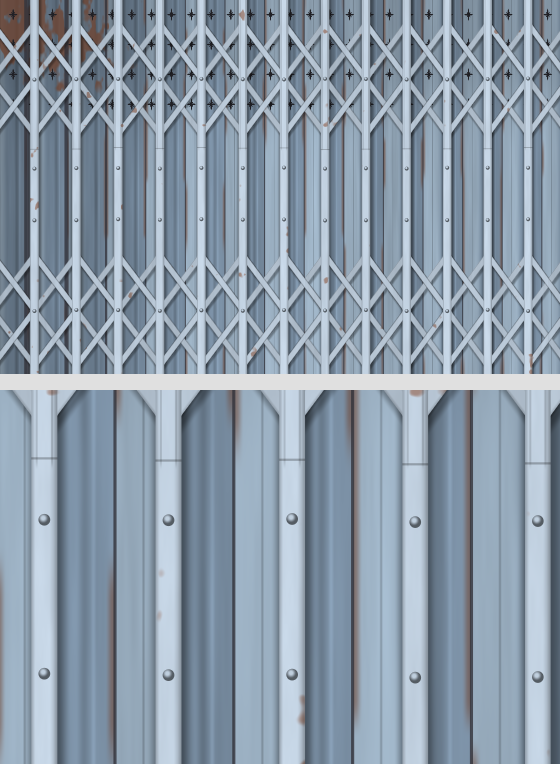
Top, the full canvas; bottom, a detail of the centre.
Reproduce this texture procedurally as a Shadertoy shader.

```glsl
#define BAR_PITCH 0.1100
#define BAR_START 0.0905
#define BAR_HALF 0.0115
#define STRAP_HALF 0.0075
#define STRAP_RISE 0.148
#define PIVOT_TOP 0.789
#define PIVOT_LOW 0.170
#define PANEL_PITCH 0.1059
#define PANEL_FOLD 0.6016
#define HOLE_STEP vec2(0.05295, 0.080)
#define HOLE_START vec2(0.035, 0.961)
#define RIVET_RADIUS 0.0052

const vec3 PAINT = vec3(0.75, 0.81, 0.87);
const vec3 PANEL_LIGHT = vec3(0.60, 0.68, 0.75);
const vec3 PANEL_MID = vec3(0.47, 0.55, 0.63);
const vec3 STEEL = vec3(0.33, 0.36, 0.39);
const vec3 GAP = vec3(0.13, 0.13, 0.15);
const vec3 RUST = vec3(0.43, 0.27, 0.20);

float hash(vec2 p) {
    return fract(sin(dot(p, vec2(127.1, 311.7))) * 43758.5453);
}

float noise(vec2 p) {
    vec2 i = floor(p), f = fract(p);
    f = f * f * (3.0 - 2.0 * f);
    return mix(mix(hash(i), hash(i + vec2(1, 0)), f.x),
               mix(hash(i + vec2(0, 1)), hash(i + vec2(1, 1)), f.x), f.y);
}

float fbm(vec2 p) {
    return 0.55 * noise(p) + 0.3 * noise(p * 2.1 + 7.0) + 0.15 * noise(p * 4.3 + 3.0);
}

// Antialiased coverage of a signed distance
float fill(float d) {
    return clamp(0.5 - d * iResolution.y, 0.0, 1.0);
}

// Soft falloff: 1 at or below the inner distance, 0 beyond the outer one
float fade(float inner, float outer, float d) {
    return 1.0 - smoothstep(inner, outer, d);
}

// Bar coordinate: whole numbers lie on bar centres, spacing drifts slightly
float barCoord(float x) {
    return (x - BAR_START - 0.009 * sin(x * 2.094)) / BAR_PITCH;
}

float barDistance(vec2 p) {
    float s = barCoord(p.x);
    return abs(s - round(s)) * BAR_PITCH - BAR_HALF;
}

// Distances to the rising and falling straps around the nearer pivot row
vec2 strapDistance(vec2 p) {
    float u = fract(barCoord(p.x));
    float pivot = p.y > 0.5 ? PIVOT_TOP : PIVOT_LOW;
    float t = abs(p.y - pivot) / STRAP_RISE;
    return abs(vec2(u - t, 1.0 - u - t)) * BAR_PITCH * 0.81 - STRAP_HALF;
}

// Eight-pointed cutouts in four rows
float holeDistance(vec2 p) {
    vec2 g = (p - HOLE_START) / HOLE_STEP;
    vec2 cell = vec2(round(g.x), clamp(round(g.y), -3.0, 0.0));
    vec2 q = (g - cell) * HOLE_STEP * vec2(1.4, 1.0);
    float a = atan(q.y, q.x);
    return (length(q) - 0.009 - 0.003 * cos(4.0 * a) - 0.003 * cos(8.0 * a)) * 0.6;
}

vec3 panelColor(vec2 p) {
    float s = (p.x - PANEL_FOLD) / PANEL_PITCH;
    float v = fract(s), id = floor(s);
    float fold = abs(s - round(s)) * PANEL_PITCH;

    // Corrugation: bright flank, sloping side and pressed grooves
    vec3 col = mix(PANEL_LIGHT, PANEL_MID, smoothstep(0.34, 0.52, v));
    col *= 1.0 - 0.18 * fade(0.0, 0.018, abs(v - 0.24));
    col *= 1.0 - 0.16 * fade(0.0, 0.07, abs(v - 0.74));
    col *= 1.0 + 0.10 * fade(0.0, 0.03, abs(v - 0.82));
    col *= 0.94 + 0.12 * hash(vec2(id, 4.0));
    col *= 0.92 + 0.16 * fbm(p * vec2(70.0, 4.0));
    col *= mix(0.84, 1.0, smoothstep(0.0, 0.5, p.x)) * (1.0 - 0.12 * smoothstep(0.6, 0.85, p.y));

    // Rust: patches in the upper left, streaks by the folds
    float patches = fade(0.0, 0.42, p.x) * smoothstep(0.72, 0.97, p.y);
    float rust = smoothstep(0.62, 0.78, fbm(p * vec2(38.0, 18.0)) + 0.36 * patches);
    float streak = fade(0.002, 0.009, fold) * smoothstep(0.52, 0.75, noise(vec2(id * 9.0, p.y * 7.0)));
    col = mix(col, RUST, max(0.8 * rust * smoothstep(0.0, 0.05, patches), 0.55 * streak));

    float foldHalf = 0.0014 + 0.006 * fade(0.05, 0.4, p.x);
    col = mix(col, GAP * 1.5, 0.8 * fill(fold - foldHalf));
    return mix(col, GAP, fill(holeDistance(p)));
}

void mainImage(out vec4 fragColor, in vec2 fragCoord) {
    vec2 p = fragCoord / iResolution.y;
    float s = barCoord(p.x), id = round(s), x = (s - id) * BAR_PITCH;
    vec3 paint = PAINT * (0.93 + 0.08 * fbm(p * vec2(90.0, 14.0)) + 0.04 * hash(vec2(id, 1.0)));
    paint = mix(paint, RUST * 1.25, 0.6 * smoothstep(0.77, 0.85, fbm(p * vec2(31.0, 24.0) + 5.0)));

    // Panels with shadows from bars and straps
    vec3 col = panelColor(p);
    vec2 shadow = strapDistance(p + vec2(-0.003, 0.006));
    col *= 1.0 - 0.32 * fade(-0.002, 0.006, min(shadow.x, shadow.y));
    col *= 1.0 - 0.42 * fade(-0.002, 0.010, barDistance(p - vec2(0.002, 0.0)));

    // Crossed straps, the falling one in front
    vec2 strap = strapDistance(p);
    col = mix(col, paint * (0.91 - 0.14 * smoothstep(-0.003, 0.0, strap.x)), fill(strap.x));
    col *= 1.0 - 0.25 * fade(0.0, 0.003, strap.y);
    col = mix(col, paint * (0.97 - 0.14 * smoothstep(-0.003, 0.0, strap.y)), fill(strap.y));

    // Upright bars, with a double layer where the upper straps slide
    float bar = barDistance(p);
    vec3 face = paint * (1.03 - 0.20 * smoothstep(-0.004, 0.0, bar));
    face *= 1.0 - 0.12 * smoothstep(0.004, 0.009, x);
    face *= 1.0 - 0.14 * fill(abs(abs(x) - 0.0068) - 0.0009) * smoothstep(0.595, 0.605, p.y);
    face *= 1.0 - 0.25 * fill(abs(p.y - 0.600 - 0.006 * hash(vec2(id, 2.0))) - 0.001);
    col = mix(col, face, fill(bar));

    // Rivets at the pivots and along the plain stretch
    vec4 rows = vec4(PIVOT_TOP, 0.550, 0.412, PIVOT_LOW);
    for (int i = 0; i < 4; i++) {
        vec2 q = vec2(x, p.y - rows[i] - 0.004 * (hash(vec2(id, float(i))) - 0.5));
        vec3 metal = mix(STEEL, PAINT, fade(0.001, 0.005, length(q - vec2(-0.001, 0.0015))));
        col = mix(col, metal, fill(length(q) - RIVET_RADIUS));
    }
    fragColor = vec4(col, 1.0);
}
```
